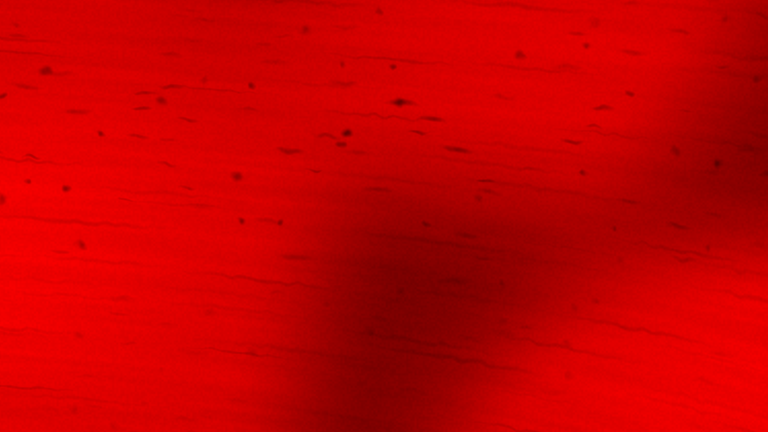
This texture is drawn by a Shadertoy shader. Its source:

```glsl
// A glossy red painted surface with faint brushed grain, small pits and scratches,
// crossed by a wide, soft, curved shadow. Soft-edged bounds shape the shadow;
// jittered cells scatter the marks along a gently bent grain direction.

float hash(vec2 p, float seed) {
    vec3 q = fract(vec3(p.xyx) * 0.1031 + seed * 0.137);
    q += dot(q, q.yzx + 33.33);
    return fract((q.x + q.y) * q.z);
}

float valueNoise(vec2 p, float seed) {
    vec2 cell = floor(p), f = fract(p);
    f = f * f * (3.0 - 2.0 * f);
    float low = mix(hash(cell, seed), hash(cell + vec2(1, 0), seed), f.x);
    float high = mix(hash(cell + vec2(0, 1), seed), hash(cell + vec2(1, 1), seed), f.x);
    return mix(low, high, f.y);
}

// Soft elliptical marks, at most one per cell; halfSize is in canvas heights.
float scatteredMarks(vec2 p, vec2 cells, vec2 halfSize, float density, float seed) {
    vec2 home = floor(p * cells);
    float mark = 0.0;
    for (int j = -1; j <= 1; j++) {
        for (int i = -1; i <= 1; i++) {
            vec2 cell = home + vec2(i, j);
            vec2 jitter = vec2(hash(cell, seed + 1.0), hash(cell, seed + 2.0));
            float scale = mix(0.55, 1.1, hash(cell, seed + 3.0));
            vec2 offset = (p - (cell + jitter) / cells) / (halfSize * scale);
            float present = step(hash(cell, seed + 4.0), density);
            float strength = mix(0.3, 1.0, hash(cell, seed + 5.0));
            mark = max(mark, present * strength * (1.0 - smoothstep(0.1, 1.4, length(offset))));
        }
    }
    return mark;
}

float glow(vec2 p, vec2 centre, vec2 spread) {
    vec2 d = (p - centre) / spread;
    return exp(-dot(d, d));
}

// Shadow rising from the bottom, then sweeping right and up the far edge.
float shadowAmount(vec2 p) {
    float leftSide = smoothstep(-0.16, 0.23, p.x - 0.65 - 0.16 * p.y);
    float rise = max(p.x - 1.3, 0.0);
    float top = 0.5 + 0.15 * max(1.3 - p.x, 0.0) + 2.2 * rise * rise;
    float topSlope = 4.4 * rise;
    float upperSide = smoothstep(-0.22, 0.23, (top - p.y) / sqrt(1.0 + topSlope * topSlope));
    float decay = exp(-4.5 * (p.x - 1.04));
    float bottomSlope = 2.1 * decay;
    float bottom = 0.47 * (1.0 - decay);
    float lowerSide = smoothstep(-0.18, 0.19, (p.y - bottom) / sqrt(1.0 + bottomSlope * bottomSlope));
    return leftSide * upperSide * lowerSide;
}

// Fine brush lines: noise stretched along the grain.
float brushedGrain(vec2 p) {
    float broad = valueNoise(p * vec2(1.6, 24.0), 1.0);
    float fine = valueNoise(p * vec2(3.5, 75.0), 2.0);
    return 0.45 * broad + 0.55 * fine - 0.5;
}

void mainImage(out vec4 fragColor, in vec2 fragCoord) {
    vec2 p = fragCoord / iResolution.y;

    // Grain coordinates: lines fall to the right, steeper low on the right
    vec2 grain = vec2(p.x, p.y + 0.07 * p.x + 0.05 * p.x * p.x * (1.0 - p.y));
    vec2 ragged = grain;
    ragged.x += 0.012 * (valueNoise(p * 60.0, 4.0) - 0.5);
    ragged.y += 0.009 * (valueNoise(p * vec2(45.0, 25.0), 3.0) - 0.5);

    // Broad light and shadow
    float light = 0.81;
    light += 0.14 * glow(p, vec2(0.0, 0.42), vec2(0.5, 0.42));
    light += 0.13 * glow(p, vec2(1.72, 0.1), vec2(0.45, 0.32));
    light += 0.06 * glow(p, vec2(1.25, 0.9), vec2(0.35, 0.25));
    light -= 0.07 * glow(p, vec2(0.53, 1.0), vec2(0.25, 0.2));
    light *= 1.0 - 0.41 * shadowAmount(p);

    // Brushing, long faint lines, short scratches and round pits
    float belt = 0.25 + 0.75 * glow(p, vec2(0.9, 0.66), vec2(1.4, 0.26));
    float lines = scatteredMarks(ragged, vec2(2.5, 20.0), vec2(0.19, 0.006), 0.55, 11.0);
    float scratches = scatteredMarks(ragged, vec2(9.0, 22.0), vec2(0.032, 0.0065), 0.25, 23.0);
    float pits = scatteredMarks(ragged, vec2(12.0), vec2(0.013, 0.011), 0.25, 37.0);
    light *= 1.0 + 0.085 * brushedGrain(grain);
    light *= 1.0 - 0.13 * lines;
    light *= 1.0 - 0.32 * belt * scratches;
    light *= 1.0 - 0.52 * belt * pits;

    // Fine speckle
    light += 0.05 * (valueNoise(p * 210.0, 5.0) - 0.5);

    fragColor = vec4(clamp(light, 0.0, 1.0), 0.0, 0.0, 1.0);
}
```
